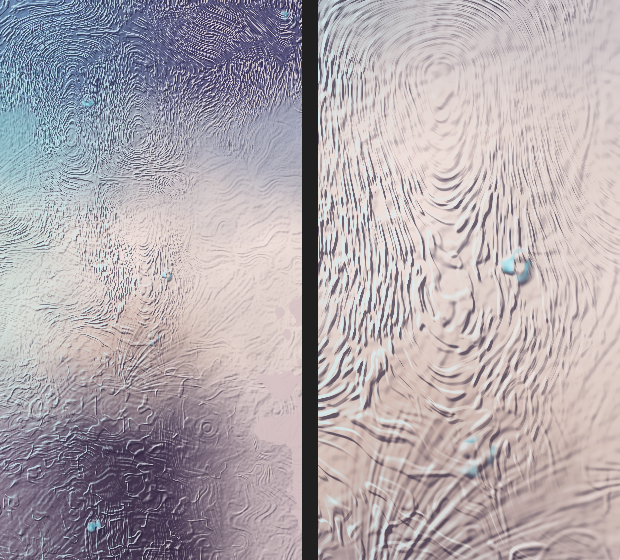
Left, the full canvas; right, a detail of the centre.
This texture is drawn by a WebGL 2 fragment shader. Its source:

```glsl
#version 300 es
precision highp float;
// Frost on a cold pane: a height field of short ridges, broken worms, needle
// fans and a few raised crystals, lit from the upper left over a soft
// blue - cream - violet gradient. Lengths are in canvas heights.
#define GRAIN_FREQ 88.0
#define WORM_FREQ 62.0
#define FACET_FREQ 11.0
#define NEEDLE_FREQ 230.0
#define CRYSTAL_FREQ 9.0
#define CRYSTAL_SHARE 0.17
#define RELIEF 1.15
#define SLOPE_STEP 0.0011
#define GLINT vec3(0.74, 0.95, 0.98)
#define SHADE vec3(0.18, 0.14, 0.28)

uniform vec2 u_resolution;
out vec4 fragColor;

vec2 hash2(vec2 p) {
  vec3 q = fract(p.xyx * vec3(0.1031, 0.1030, 0.0973));
  q += dot(q, q.yzx + 33.33);
  return fract((q.xx + q.yz) * q.zy);
}

float noise(vec2 p) {
  vec2 i = floor(p), f = fract(p);
  f = f * f * (3.0 - 2.0 * f);
  return mix(mix(hash2(i).x, hash2(i + vec2(1, 0)).x, f.x),
             mix(hash2(i + vec2(0, 1)).x, hash2(i + 1.0).x, f.x), f.y);
}

float fbm(vec2 p) {
  float sum = 0.0, amp = 0.5;
  for (int i = 0; i < 4; i++) {
    sum += amp * noise(p);
    p = mat2(1.6, 1.2, -1.2, 1.6) * p + 7.3;
    amp *= 0.5;
  }
  return sum;
}

vec2 turn(vec2 p, float a) {
  float c = cos(a), s = sin(a);
  return vec2(c * p.x + s * p.y, c * p.y - s * p.x);
}

// Needles spreading from an origin around one heading
float fan(vec2 p, vec2 origin, float heading, float spread, float reach, float freq) {
  vec2 q = turn(p - origin, heading);
  float r = length(q), a = atan(q.y, q.x) + 1.5 * r * sin(9.0 * r);
  float needles = noise(vec2(a * freq, r * 18.0)) + 0.6 * noise(vec2(a * freq * 2.3, r * 40.0));
  return needles * smoothstep(spread, spread * 0.5, abs(a)) * smoothstep(reach, reach * 0.4, r)
         * smoothstep(0.0, 0.06, r);
}

// Patches of nearly parallel needles, each with its own heading
float facets(vec2 p) {
  vec2 g = p * FACET_FREQ + 0.5 * noise(p * 30.0), cell = floor(g), center = vec2(0), id = vec2(0);
  float d1 = 9.0, d2 = 9.0;
  for (int k = 0; k < 9; k++) {
    vec2 c = cell + vec2(k % 3, k / 3) - 1.0;
    vec2 site = c + hash2(c);
    float d = distance(g, site);
    if (d < d1) { d2 = d1; d1 = d; center = site; id = c; }
    else d2 = min(d2, d);
  }
  vec2 q = turn((g - center) / FACET_FREQ, 6.283 * hash2(id + 40.0).x) + vec2(0.17, 0.0);
  float a = atan(q.y, q.x) * 0.17, r = length(q);
  return noise(vec2(a * NEEDLE_FREQ, r * 34.0) + id * 5.0) * smoothstep(0.0, 0.2, d2 - d1);
}

// Sparse raised crystals: x is height, y is the icy core
vec2 crystals(vec2 p) {
  vec2 g = p * CRYSTAL_FREQ, cell = floor(g), h = hash2(cell + 11.0);
  vec2 d = g - cell - 0.3 - 0.4 * hash2(cell + 3.0);
  float size = 0.09 + 0.1 * h.y;
  float r = length(d) + 0.15 * (noise(p * 130.0) - 0.5);
  float on = step(h.x, CRYSTAL_SHARE);
  return on * vec2(smoothstep(size, 0.0, r) * (0.6 + noise(p * 200.0)),
                   smoothstep(size * 0.8, size * 0.2, r));
}

float height(vec2 p, vec4 mask) {
  vec2 bend = vec2(noise(p * 60.0), noise(p * 60.0 + 50.0)) - 0.5;
  float heading = 2.2 * (noise(p * 8.0) - 0.5) - 0.3 + 0.9 * p.x;
  vec2 q = turn(p + bend * 0.012, heading);
  float grain = smoothstep(0.54, 0.74, noise(q * GRAIN_FREQ * vec2(1.0, 2.1)));
  grain += 0.6 * smoothstep(0.56, 0.78, noise(turn(q, 0.7) * GRAIN_FREQ * vec2(1.3, 2.9) + 30.0));
  vec2 w = (p + bend * 0.02) * WORM_FREQ;
  float worm = smoothstep(0.15, 0.02, abs(noise(w) - 0.5)) * smoothstep(0.46, 0.6, noise(w * 0.8 + 20.0));
  float h = grain * mask.x + worm * mask.y + facets(p) * mask.z;
  h += 0.8 * fan(p, vec2(0.21, 0.29), 0.95, 1.1, 0.21, 24.0);
  h += 0.4 * fan(p, vec2(-0.06, 0.60), 0.5, 1.1, 0.36, 55.0);
  return h + 0.3 * noise(p * 250.0) * mask.w + 1.5 * crystals(p).x;
}

// Large soft colour fields
vec3 paneColor(vec2 uv) {
  float x = uv.x, y = uv.y;
  vec3 top = mix(vec3(0.40, 0.52, 0.67), vec3(0.34, 0.33, 0.49), smoothstep(0.0, 0.75, x));
  vec3 upper = mix(vec3(0.55, 0.74, 0.79), vec3(0.63, 0.64, 0.71), smoothstep(0.0, 0.55, x));
  vec3 middle = mix(vec3(0.83, 0.86, 0.84), vec3(0.90, 0.84, 0.82), smoothstep(0.0, 0.4, x));
  vec3 low = mix(vec3(0.52, 0.46, 0.54), vec3(0.28, 0.22, 0.32), smoothstep(0.0, 0.42, x));
  low = mix(low, vec3(0.76, 0.69, 0.71), smoothstep(0.55, 0.86, x));
  vec3 c = mix(upper, top, smoothstep(0.76, 0.90, y));
  c = mix(middle, c, smoothstep(0.57, 0.78, y));
  vec2 d = (uv - vec2(0.46, 0.37)) / vec2(0.27, 0.08);
  c = mix(c, vec3(0.75, 0.64, 0.60), 0.7 * exp(-dot(d, d)));
  return mix(low, c, smoothstep(0.17, 0.41, y));
}

void main() {
  vec2 uv = gl_FragCoord.xy / u_resolution;
  vec2 p = gl_FragCoord.xy / u_resolution.y;
  float cloud = fbm(p * 9.0) - 0.47;
  vec2 soft = uv + 0.14 * vec2(cloud, fbm(p * 7.0 + 30.0) - 0.47);

  // Where each kind of frost grows; a torn edge keeps the right rim bare
  float left = smoothstep(0.75, 0.4, soft.x), high = smoothstep(0.68, 0.84, soft.y);
  float deep = smoothstep(0.44, 0.30, soft.y);
  float rim = uv.x + 0.45 * (fbm(p * 22.0) - 0.47) - 0.88 - 0.9 * abs(uv.y - 0.28);
  float bare = smoothstep(0.0, 0.012, rim);
  vec4 mask = vec4(max(left, high) * (1.0 - 0.4 * deep), 0.9 * deep * smoothstep(0.95, 0.45, soft.x),
                   0.35 + 0.35 * deep, 0.5 + 0.5 * max(left, deep));
  mask.x *= 0.15 + 0.85 * smoothstep(0.33, 0.5, fbm(p * 8.0 + 80.0));
  mask *= 1.0 - 0.9 * bare;

  // Light from the upper left
  vec2 e = SLOPE_STEP * vec2(-0.6, 0.8);
  float slope = height(p - e, mask) - height(p + e, mask);
  float lit = clamp(slope * RELIEF, -0.8, 0.8);

  vec3 color = paneColor(soft) * (1.0 + 0.16 * cloud);
  color = mix(color, vec3(0.84, 0.76, 0.77), 0.85 * bare);
  vec3 glint = mix(vec3(0.96, 0.91, 0.90), GLINT, smoothstep(0.75, 0.2, uv.x) * 0.7);
  color = mix(color, glint, max(lit, 0.0));
  color = mix(color, mix(SHADE, color * 0.5, 0.4), max(-lit, 0.0));
  float core = crystals(p).y * smoothstep(0.35, 0.6, noise(p * 140.0 + 9.0));
  color = mix(color, mix(vec3(0.25, 0.62, 0.72), GLINT, noise(p * 210.0)), 0.8 * core);
  fragColor = vec4(clamp(color, 0.0, 1.0), 1.0);
}
```
